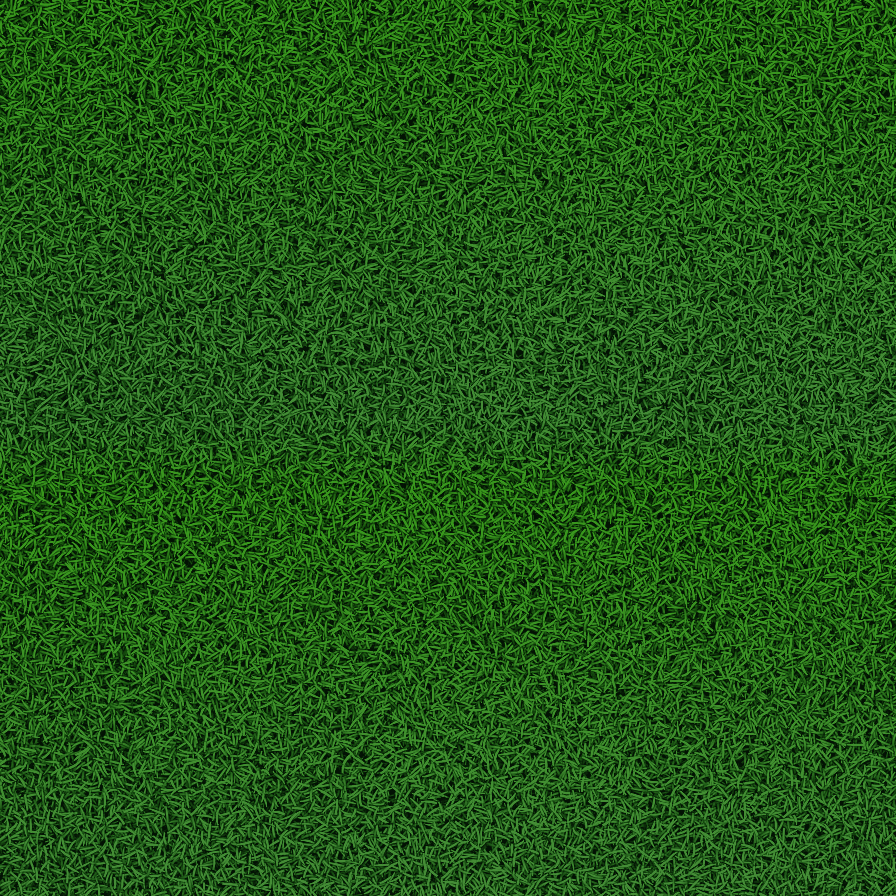
This texture is drawn by a WebGL 2 fragment shader. Its source:

```glsl
#version 300 es
precision highp float;
// Dense turf of short curved grass blades pointing every way.
// Rotated grids of blades are stacked from deep and dark to high and bright,
// each blade shading what lies below; the tone is then mapped to greens.

uniform vec2 u_resolution;
out vec4 fragColor;

const int LAYERS = 8;
const float CELL = 0.0105;        // grid spacing of one layer
const float HALF_LENGTH = 0.0098; // longest blade, from middle to tip
const float HALF_WIDTH = 0.00115;
const float BAND = 0.555;         // height of one fresh-to-cool colour band
const float CONTRAST = 1.55;
const float TAU = 6.28319;

float hash(vec2 p) {
    return fract(sin(dot(p, vec2(127.1, 311.7))) * 43758.5);
}

mat2 rotation(float angle) {
    float c = cos(angle), s = sin(angle);
    return mat2(c, s, -s, c);
}

float valueNoise(vec2 p) {
    vec2 i = floor(p), f = fract(p);
    f = f * f * (3.0 - 2.0 * f);
    float low = mix(hash(i), hash(i + vec2(1, 0)), f.x);
    float high = mix(hash(i + vec2(0, 1)), hash(i + vec2(1, 1)), f.x);
    return mix(low, high, f.y);
}

// x: signed distance to a bent, tapered blade; y: place along it, -1 to 1
vec2 blade(vec2 p, float halfLength, float bend) {
    float along = clamp(p.x / halfLength, -1.0, 1.0);
    float across = abs(p.y - bend * (along * along - 0.4));
    float width = HALF_WIDTH * (1.0 - 0.5 * smoothstep(0.0, 1.0, along));
    return vec2(max(across - width, abs(p.x) - halfLength), along);
}

// Lays one grid of blades over the tone beneath it
float addLayer(float tone, vec2 p, float depth, float seed, float pixel) {
    vec2 home = floor(p / CELL);
    for (int y = -1; y <= 1; y++) {
        for (int x = -1; x <= 1; x++) {
            vec2 id = home + vec2(x, y);
            vec2 key = id + seed * 17.3;
            vec2 jitter = vec2(hash(key), hash(key + 41.7));
            float angle = TAU * hash(key + 73.1);
            float halfLength = HALF_LENGTH * mix(0.55, 1.0, hash(key + 19.9));
            float bend = 0.003 * (hash(key + 57.3) - 0.5);

            vec2 local = rotation(angle) * (p - (id + jitter) * CELL);
            vec2 shape = blade(local, halfLength, bend);
            float cover = clamp(0.5 - shape.x / pixel, 0.0, 1.0);
            float shadow = 1.0 - smoothstep(0.0, 0.0022, shape.x);

            float light = mix(0.18, 0.9, depth) + 0.18 * shape.y;
            light += 0.5 * (hash(key + 91.3) - 0.5);
            tone = mix(tone * (1.0 - 0.36 * shadow), light, cover);
        }
    }
    return tone;
}

// Maps tone to green; coolness fades the highlights toward grey
vec3 grassColor(float tone, float coolness) {
    vec3 deep = vec3(0.012, 0.07, 0.015);
    vec3 middle = mix(vec3(0.08, 0.30, 0.04), vec3(0.09, 0.30, 0.07), coolness);
    vec3 bright = mix(vec3(0.20, 0.56, 0.09), vec3(0.25, 0.51, 0.21), coolness);
    vec3 lower = mix(deep, middle, clamp(tone * 2.0, 0.0, 1.0));
    return mix(lower, bright, clamp(tone * 2.0 - 1.0, 0.0, 1.15));
}

void main() {
    vec2 uv = gl_FragCoord.xy / u_resolution.y;
    float pixel = 1.0 / u_resolution.y;

    // Blades, from the soil upward
    float tone = 0.0;
    for (int i = 0; i < LAYERS; i++) {
        float seed = float(i) + 1.0;
        vec2 p = rotation(seed * 0.83) * uv + seed * 0.37;
        tone = addLayer(tone, p, float(i) / float(LAYERS - 1), seed, pixel);
    }
    tone = 0.56 + (tone - 0.43) * CONTRAST;

    // Faint broad patches, with a slightly darker left side
    tone *= 0.96 + 0.08 * valueNoise(uv * 9.0);
    tone *= mix(0.96, 1.02, smoothstep(0.0, 0.6, uv.x));

    // Each band cools downward, then turns fresh again
    float band = fract((1.0 - uv.y) / BAND + 0.02 * valueNoise(uv * 30.0));
    float coolness = smoothstep(0.0, 0.8, band) * (1.0 - smoothstep(0.85, 1.0, band));

    fragColor = vec4(grassColor(tone, mix(0.1, 0.85, coolness)), 1.0);
}
```
